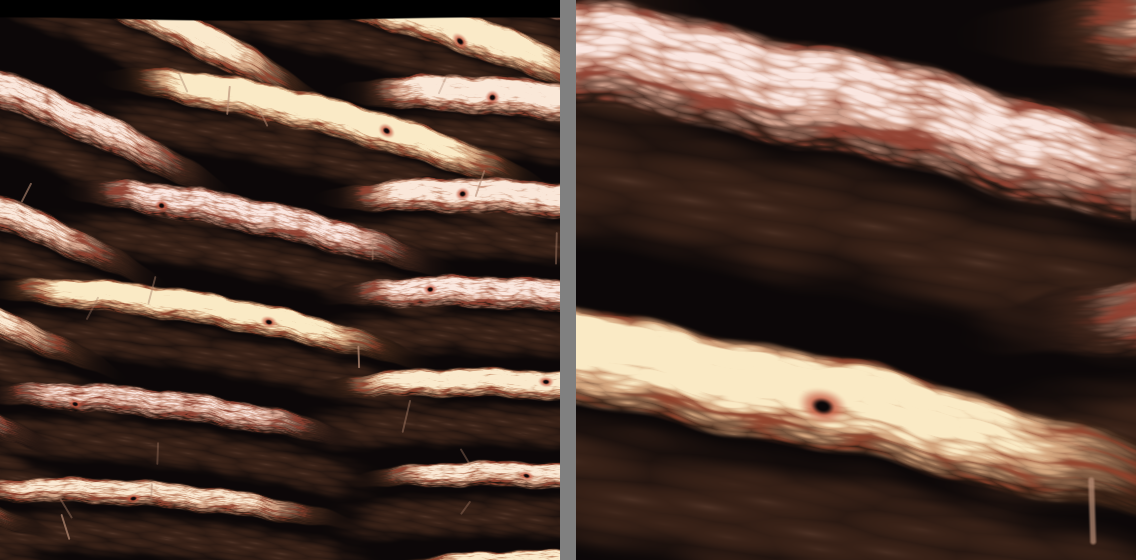
Left: the whole. Right: its middle third, enlarged.
A three.js fragment shader for this texture:

```glsl
varying vec2 vUv;

const vec3 SOOT = vec3(0.045, 0.028, 0.03);
const vec3 BARK = vec3(0.22, 0.13, 0.09);
const vec3 UMBER = vec3(0.51, 0.36, 0.29);
const vec3 RUST = vec3(0.59, 0.25, 0.18);
const vec3 TAN = vec3(0.83, 0.65, 0.55);
const vec3 CREAM = vec3(0.98, 0.92, 0.86);

float hash(vec2 p) {
  return fract(sin(dot(p, vec2(127.1, 311.7))) * 4375.85);
}

// Distance to the nearest scattered cell point
float cells(vec2 p) {
  vec2 cell = floor(p);
  float nearest = 2.0;
  for (int j = -1; j <= 1; j++) {
    for (int i = -1; i <= 1; i++) {
      vec2 id = cell + vec2(float(i), float(j));
      vec2 point = id + vec2(hash(id), hash(id + 37.0));
      nearest = min(nearest, length(p - point));
    }
  }
  return nearest;
}

float segment(vec2 p, vec2 a, vec2 b) {
  vec2 ab = b - a;
  return length(p - a - ab * clamp(dot(p - a, ab) / dot(ab, ab), 0.0, 1.0));
}

vec3 woodRamp(float light) {
  vec3 col = mix(SOOT, BARK, smoothstep(0.0, 0.27, light));
  col = mix(col, UMBER, smoothstep(0.25, 0.5, light));
  col = mix(col, TAN, smoothstep(0.47, 0.72, light));
  return mix(col, CREAM, smoothstep(0.7, 0.95, light));
}

// Peeled rod: along and across both run from -1 to 1
vec3 rodColor(float along, float across, float tone, float seed) {
  float streak = cells(vec2(along * 7.0 + seed * 50.0, across * 3.5 + along));
  float fibre = cells(vec2(along * 18.0, across * 9.0 + seed * 30.0));
  float ends = smoothstep(-1.15, -0.7, along) * (1.0 - smoothstep(0.5, 1.15, along));
  float round = smoothstep(-1.05, -0.6, across) * (1.0 - 0.8 * smoothstep(-0.1, 1.0, across));
  float grain = 0.3 * (0.5 - streak) + 0.28 * (0.45 - fibre);
  float light = 0.13 + ends * (0.86 * round * tone + grain);
  vec3 col = woodRamp(light);

  // Rust stains on the half-lit wood
  float halfLit = smoothstep(0.2, 0.4, light) * (1.0 - smoothstep(0.5, 0.8, light));
  col = mix(col, RUST, halfLit * smoothstep(0.3, 0.75, streak) * 0.8);
  col *= mix(vec3(1.0, 0.98, 1.04), vec3(1.0, 1.0, 0.88), seed);

  // Knot with a dark heart
  vec2 knotAt = vec2(mix(-0.75, 0.5, seed), mix(-0.3, 0.5, fract(seed * 7.3)));
  float knot = length((vec2(along, across) - knotAt) * vec2(1.0, 0.13));
  col = mix(col, RUST * 1.3, 0.8 * (1.0 - smoothstep(0.015, 0.05, knot)));
  return mix(col, SOOT, 1.0 - smoothstep(0.008, 0.024, knot));
}

// Broken fibres sticking out of the weave
vec3 addSplinters(vec3 col, vec2 p) {
  for (int i = 0; i < 18; i++) {
    float n = float(i);
    vec2 root = vec2(hash(vec2(n, 3.0)), 0.06 + 0.86 * hash(vec2(n, 8.0)));
    vec2 tip = root + vec2(0.04 * (hash(vec2(n, 5.0)) - 0.5), 0.02 + 0.035 * hash(vec2(n, 6.0)));
    float dist = segment(p, root, tip);
    float strength = 0.25 + 0.5 * hash(vec2(n, 9.0));
    col = mix(col, mix(UMBER, TAN, strength), strength * (1.0 - smoothstep(0.0006, 0.0028, dist)));
  }
  return col;
}

void main() {
  // Depth runs downwards from the top edge
  vec2 p = vec2(vUv.x, 1.0 - vUv.y);
  float backLight = 0.015;
  vec3 front = vec3(0.0);
  float frontMask = 0.0;

  for (int j = 0; j < 7; j++) {
    for (int i = -1; i <= 1; i++) {
      float row = float(j);
      float column = float(i);
      float seed = hash(vec2(row + 2.0, column + 5.0));

      // Rows flatten and drift left with depth
      float spacing = column < 0.0 ? 0.53 : 0.3 + 0.085 * row;
      float reach = 0.3 + 0.06 * (seed - 0.5);
      float slope = max(0.3 - 0.045 * row - 0.15 * column, 0.05);
      vec2 center = vec2(0.74 - 0.17 * row + 0.015 * row * row + column * spacing,
                         0.05 + 0.18 * row - 0.002 * row * row - 0.033 * abs(column));
      float u = p.x - center.x;
      float along = u / reach;
      float sag = slope * u + 0.2 * (u * u - reach * reach);
      float wobble = 0.002 * sin(u * 41.0 + seed * 20.0) + 0.0012 * sin(u * 97.0 + row);
      float drop = p.y - center.y - sag - wobble;

      // Unlit rod underneath
      float under = (drop - 0.075) / 0.046;
      float span = 1.0 - smoothstep(0.9, 1.5, abs(along));
      backLight = max(backLight, 0.27 * span * max(1.0 - under * under, 0.0));

      // Lit rod in front
      float taper = sqrt(max(1.0 - pow(abs(along) / 1.3, 3.0), 0.0));
      float halfWidth = (0.04 - 0.003 * row) * taper + 0.0001;
      float mask = 1.0 - smoothstep(halfWidth - 0.005, halfWidth, abs(drop));
      if (mask > 0.0 && abs(along) < 1.3) {
        float tone = 1.08 - 0.055 * row + 0.4 * (seed - 0.5) + 0.06 * column;
        mask *= 1.0 - smoothstep(1.0, 1.3, abs(along));
        front = mix(front, rodColor(along, drop / halfWidth, tone, seed), mask);
        frontMask = max(frontMask, mask);
      }
    }
  }

  float backGrain = cells(vec2(p.x * 16.0, (p.y - 0.15 * p.x) * 85.0));
  vec3 back = woodRamp(backLight * (1.25 - 0.75 * backGrain));
  vec3 col = back * (1.0 - frontMask) + front;
  col = addSplinters(col, p);

  // Black strip above the weave
  float rim = 0.034 + 0.003 * sin(p.x * 7.0 - 1.5);
  gl_FragColor = vec4(col * smoothstep(rim - 0.002, rim + 0.002, p.y), 1.0);
}
```
